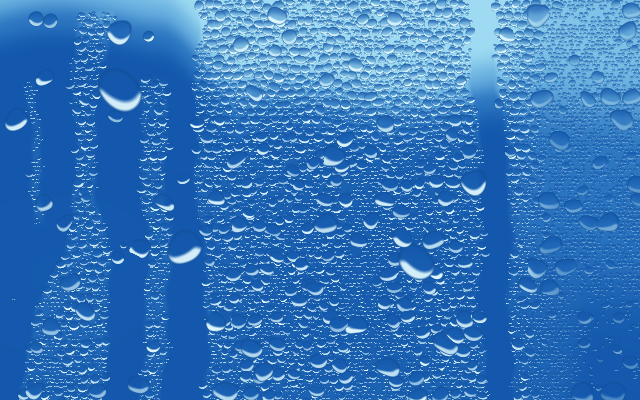
Write a Shadertoy shader that draws this texture.

```glsl
// Condensation on cold glass: packed beads, fine mist and dry run-off streaks
// over a blue gradient. Jittered hexagonal cells give the drops at four scales;
// each drop has a dark cap, a dark rim and a bright crescent at its foot.

#define MIST_SIZE 0.0115
#define BEAD_SIZE 0.0255
#define DROP_SIZE 0.043
#define BLOB_SIZE 0.1
#define JITTER 0.42
#define SQUASH 1.15
#define DEEP vec3(0.075, 0.345, 0.675)
#define MID vec3(0.17, 0.46, 0.755)
#define SKY vec3(0.42, 0.70, 0.88)
#define PALE vec3(0.62, 0.86, 0.95)
#define GLINT vec3(0.88, 0.97, 0.99)

const int RUNNERS = 7;
// Large running drops: centre x, centre y, radius
const vec3 runner[RUNNERS] = vec3[](
    vec3(0.30, 0.775, 0.054), vec3(0.30, 0.92, 0.031), vec3(0.46, 0.38, 0.043),
    vec3(1.04, 0.345, 0.045), vec3(1.187, 0.545, 0.033), vec3(0.04, 0.70, 0.029),
    vec3(1.005, 0.405, 0.025));

vec2 hash2(vec2 p) {
    vec3 a = fract(p.xyx * vec3(0.1031, 0.1030, 0.0973));
    a += dot(a, a.yzx + 33.33);
    return fract((a.xx + a.yz) * a.zy);
}

float band(float x, float lo, float hi, float soft) {
    return smoothstep(lo - soft, lo + soft, x) * (1.0 - smoothstep(hi - soft, hi + soft, x));
}

// Layered sines stand in for the wander of the streaks
float wander(vec2 p) {
    return 0.009 * sin(9.0 * p.y + 5.0 * p.x) + 0.006 * sin(23.0 * p.y + 2.0)
         + 0.003 * sin(61.0 * p.y + 9.0 * p.x);
}

// Chance of a drop at p for each scale: mist, bead, drop, blob
vec4 coverage(vec2 p) {
    float x = p.x + wander(p), y = p.y, low = 1.0 - y;
    float centre = band(x, 0.485 + 0.03 * low, 1.175 + 0.045 * low, 0.008);
    float right = smoothstep(1.235, 1.255, x - 0.045 * low);
    float stemLeft = mix(0.06, 0.19, smoothstep(0.0, 0.6, y));
    float stem = band(x, stemLeft, 0.27 - 0.03 * band(y, 0.4, 0.75, 0.12), 0.008)
               * (1.0 - smoothstep(0.95, 0.98, y));
    float side = band(x, 0.36, 0.43 - 0.02 * low, 0.008) * (1.0 - smoothstep(0.79, 0.82, y));
    float thin = band(x, 0.075, 0.10, 0.008) * band(y, 0.45, 0.80, 0.03);
    float fineZone = band(x, 0.87, 0.98, 0.02) * (1.0 - smoothstep(0.5, 0.62, y));
    float dryCorner = smoothstep(1.40, 1.5, x) * (1.0 - smoothstep(0.12, 0.4, y));
    float rightBead = right * band(x, 1.2, 1.35, 0.02) * (0.25 + 0.7 * smoothstep(0.4, 0.6, y));
    float lower = 1.0 - smoothstep(0.55, 0.75, y);
    float mist = max(max(centre, right * (1.0 - 0.85 * dryCorner)), max(stem, max(side, thin)));
    float bead = centre * (1.0 - 0.95 * fineZone) * mix(0.97, 0.72, lower)
               + stem * mix(0.4, 0.95, band(x, 0.15, 0.25, 0.02))
               + side * mix(0.35, 0.9, smoothstep(0.3, 0.45, y)) + rightBead + 0.06 * right;
    float large = centre * (1.0 - fineZone) * mix(0.04, 0.42, lower) + 0.05 * right + 0.1 * side + 0.015;
    float blob = 0.13 * centre * lower + 0.16 * right + 0.05;
    return vec4(mist, bead, large, blob);
}

// Light behind the glass, with a milky veil where it is misted
vec3 backdrop(vec2 p, float mist) {
    float edge = mix(0.93, 0.74, smoothstep(0.40, 0.62, p.x)) + 0.02 * sin(11.0 * p.x);
    float light = smoothstep(edge - 0.12, edge + 0.17, p.y);
    float right = smoothstep(1.24, 1.32, p.x);
    light = light * mix(1.0, 0.4, right) + 0.28 * right * smoothstep(0.1, 0.9, p.y);
    light += 0.15 * mist + 0.05 * sin(4.0 * p.x + 1.0) * sin(5.0 * p.y);
    vec3 col = mix(DEEP, MID, smoothstep(0.0, 0.35, light));
    col = mix(col, SKY, smoothstep(0.3, 0.72, light));
    return mix(col, PALE, smoothstep(0.65, 1.0, light));
}

// Shades one drop; q is the offset from its centre in radii
vec3 shadeDrop(vec3 bg, vec2 q, float gleam, float tilt) {
    float r = length(q);
    vec3 col = mix(bg, DEEP, 0.25 + 0.5 * smoothstep(-0.3, 0.8, q.y));
    col = mix(col, DEEP * 0.85, 0.55 * smoothstep(0.72, 1.0, r));
    float crescent = smoothstep(0.0, 0.28, length(q - vec2(tilt, 0.5)) - 0.87);
    crescent *= (1.0 - smoothstep(0.84, 1.02, r)) * (1.0 - smoothstep(-0.2, 0.15, q.y));
    return mix(col, mix(PALE, GLINT, smoothstep(-0.3, -0.75, q.y) * 0.0 + gleam), crescent * gleam);
}

// Paints one scale of cellular drops over col
vec3 dropLayer(vec3 col, vec3 bg, vec2 p, float size, vec4 pick, float pixel) {
    vec2 stretch = vec2(1.0, SQUASH) / size, g = p * stretch;
    vec2 near = vec2(9.0), id = vec2(0.0);
    float first = 9.0, second = 9.0;
    for (int j = -1; j <= 1; j++)
    for (int i = -1; i <= 1; i++) {
        float row = floor(g.y) + float(j), shift = 0.5 * mod(row, 2.0);
        vec2 cell = vec2(floor(g.x - shift) + float(i), row);
        vec2 d = g - cell - vec2(0.5 + shift, 0.5) - JITTER * (hash2(cell + 17.0) - 0.5);
        float len = length(d);
        if (len < first) { second = first; first = len; near = d; id = cell; }
        else second = min(second, len);
    }
    vec2 centre = p - near / stretch, h = hash2(id + 91.0), k = hash2(id + 7.0);
    float radius = mix(0.30, 0.53, h.y);
    float inside = min(radius - first, 0.5 * (second - first));
    float soft = 0.7 * pixel / size;
    float mask = smoothstep(-soft, soft, inside) * step(h.x, dot(coverage(centre), pick));
    float gleam = mix(0.65, 1.0, k.x) * mix(1.0, 0.5, smoothstep(1.28, 1.4, p.x));
    return mix(col, shadeDrop(bg, near / radius, gleam, 0.5 * (k.y - 0.5)), mask);
}

void mainImage(out vec4 fragColor, in vec2 fragCoord) {
    vec2 p = fragCoord / iResolution.y;
    float pixel = 1.0 / iResolution.y;
    vec3 bg = backdrop(p, coverage(p).x), col = bg;

    // Drops from fine to coarse, slightly warped to break the rows
    vec2 w = p + 0.004 * sin(p.yx * 31.0 + 3.0 * sin(p * 13.0));
    col = dropLayer(col, bg, p, MIST_SIZE, vec4(0.85, 0, 0, 0), pixel);
    col = dropLayer(col, bg, w, BEAD_SIZE, vec4(0, 1, 0, 0), pixel);
    col = dropLayer(col, bg, w, DROP_SIZE, vec4(0, 0, 1, 0), pixel);
    col = dropLayer(col, bg, w + 0.003 * sin(p.yx * 90.0), BLOB_SIZE * 0.6, vec4(0, 0, 0, 1), pixel);

    // Running drops, a little uneven in outline
    for (int i = 0; i < RUNNERS; i++) {
        vec2 q = (p - runner[i].xy) / runner[i].z;
        q += 0.09 * sin(q.yx * 2.3 + float(i) * 2.0);
        float soft = pixel / runner[i].z;
        float mask = 1.0 - smoothstep(1.0 - soft, 1.0 + soft, length(q));
        col = mix(col, shadeDrop(bg, q, 0.95, 0.35 * sin(float(i) * 2.4)), mask);
    }
    fragColor = vec4(col, 1.0);
}
```
